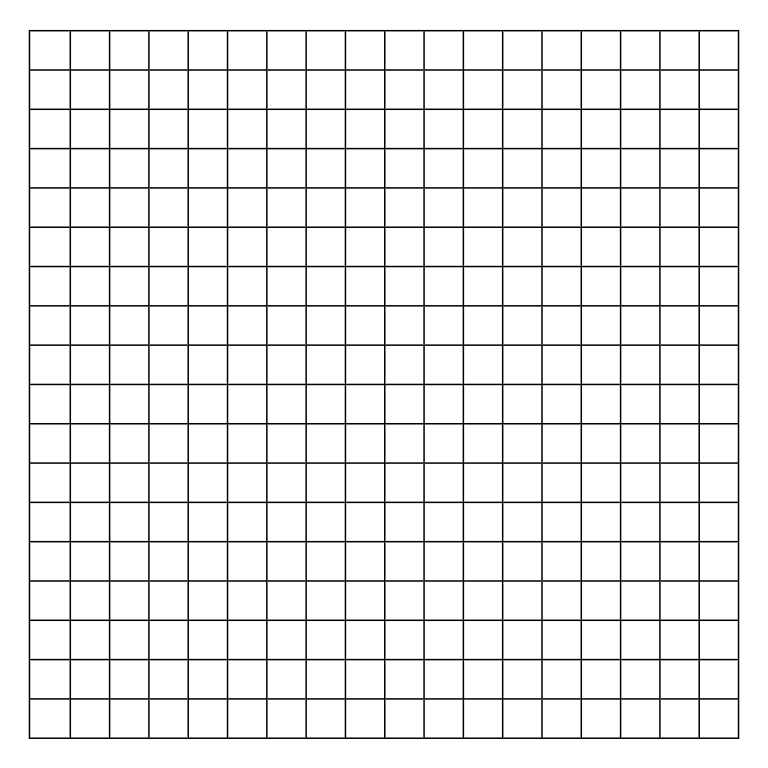
Give the GLSL for this pattern, as a Shadertoy shader.

```glsl
// Antialiased coverage of a stroke of the given width at distance d
float strokeCoverage(float d, float width, float pixel) {
    return clamp((0.5 * width - d) / pixel + 0.5, 0.0, min(1.0, width / pixel));
}

// Coverage of the span from low to high along one axis
float spanCoverage(float x, float low, float high, float pixel) {
    return clamp((min(x - low, high - x)) / pixel + 0.5, 0.0, 1.0);
}

void mainImage(out vec4 fragColor, in vec2 fragCoord) {
    // The canvas is 508 units wide; each cell takes 26 and each line 1
    vec2 p = fragCoord / iResolution.xy * 508.0;
    vec2 pixel = 508.0 / iResolution.xy;

    // Nearest of the 19 lines on each axis, bounding 18 by 18 cells
    vec2 firstLine = vec2(20.5, 19.7);
    vec2 index = clamp(round((p - firstLine) / 26.0), 0.0, 18.0);
    vec2 line = firstLine + 26.0 * index;

    // The leftmost column is one unit wider
    line.x -= index.x < 0.5 ? 1.0 : 0.0;
    vec2 d = abs(p - line);

    // Lines end flush with the outer frame
    float vertical = strokeCoverage(d.x, 1.0, pixel.x)
                   * spanCoverage(p.y, 19.2, 488.2, pixel.y);
    float horizontal = strokeCoverage(d.y, 1.0, pixel.y)
                     * spanCoverage(p.x, 19.0, 489.0, pixel.x);

    // Black ink on white paper
    float ink = max(vertical, horizontal);
    fragColor = vec4(vec3(1.0 - ink), 1.0);
}
```
